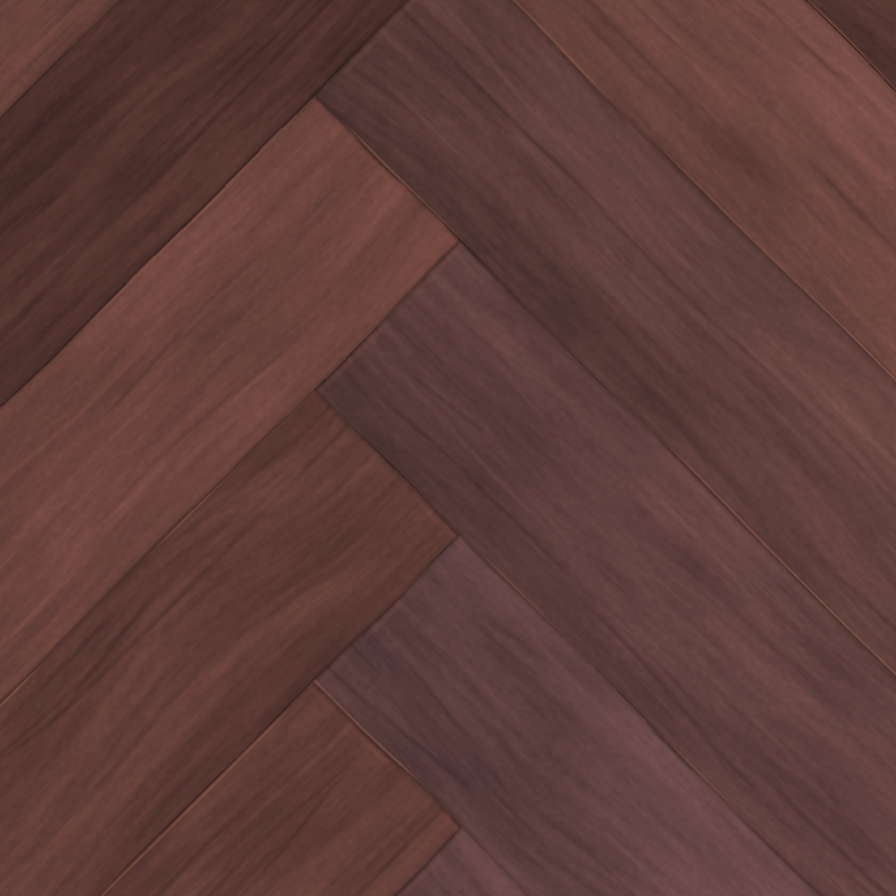
A three.js fragment shader for this texture:

```glsl
varying vec2 vUv;

const float CELL = 0.327;        // diagonal spacing of the planks
const float PLANK_LENGTH = 4.0;  // in plank widths
const float TO_CANVAS = CELL * 0.70711;

float hash(vec2 p) {
  vec3 q = fract(p.xyx * vec3(0.1031, 0.1030, 0.0973));
  q += dot(q, q.yzx + 33.33);
  return fract((q.x + q.y) * q.z);
}

float noise(vec2 p) {
  vec2 cell = floor(p);
  vec2 f = fract(p);
  f = f * f * (3.0 - 2.0 * f);
  float low = mix(hash(cell), hash(cell + vec2(1.0, 0.0)), f.x);
  float high = mix(hash(cell + vec2(0.0, 1.0)), hash(cell + vec2(1.0)), f.x);
  return mix(low, high, f.y);
}

float fbm(vec2 p) {
  float sum = 0.0;
  float weight = 0.5;
  for (int i = 0; i < 4; i++) {
    sum += weight * noise(p);
    p = p * 2.03 + 17.0;
    weight *= 0.5;
  }
  return sum / 0.9375;
}

float line(float d, float halfWidth, float soft) {
  return 1.0 - smoothstep(halfWidth, halfWidth + soft, abs(d));
}

// Signed light variation of the wood; x runs along the plank, y across it
float woodGrain(vec2 p, float seed) {
  vec2 q = p + seed * vec2(7.3, 3.1);
  q.y += 0.16 * (noise(q * vec2(0.9, 1.6)) - 0.5);
  float bands = fbm(q * vec2(0.7, 7.0)) - 0.5;
  float fibres = fbm(q * vec2(2.6, 28.0) + 40.0) - 0.5;
  float pores = noise(q * vec2(20.0, 80.0)) - 0.5;
  float blotches = fbm(q * vec2(1.3, 2.2) + 80.0) - 0.5;
  return 0.24 * bands + 0.22 * fibres + 0.06 * pores + 0.23 * blotches;
}

// Thin broken growth lines: dark ones positive, pale ones negative
float veins(vec2 p, float seed) {
  float sum = 0.0;
  for (int i = 0; i < 7; i++) {
    float id = float(i) + seed * 5.0;
    float centre = 0.06 + 0.88 * hash(vec2(id, 9.0));
    centre += 0.10 * (noise(vec2(p.x * 1.1, id * 4.7)) - 0.5);
    float strength = smoothstep(0.4, 0.8, noise(vec2(p.x * 1.9, id * 8.3)));
    float direction = mix(1.0, -0.7, step(3.5, float(i)));
    sum += direction * strength * line(p.y - centre, 0.002, 0.018);
  }
  return sum;
}

vec3 plankColor(vec2 p, float row, float leaning, float seed) {
  vec3 warmBrown = vec3(0.385, 0.243, 0.219);
  vec3 plumBrown = vec3(0.368, 0.247, 0.233);
  vec3 violetTint = vec3(0.0, 0.003, 0.018);
  float violet = leaning * smoothstep(-2.2, -4.0, row);
  float sunned = leaning * smoothstep(-2.0, -1.0, row);
  float tone = -cos(2.5 * row) * (1.0 - 0.9 * violet);
  vec3 color = mix(warmBrown, plumBrown, leaning * (1.0 - 0.7 * sunned));
  color += violetTint * violet;

  float light = 1.0 + 0.10 * tone - 0.11 * smoothstep(-0.4, -1.0, tone);
  float slope = 0.13 * (p.y - 0.5) + 0.045 * (p.x - 1.3);
  light += leaning * slope + woodGrain(p, seed);
  light -= 0.11 * veins(p, seed);
  return color * light;
}

// Uneven soft joint, with a worn bevel that comes and goes along it
vec3 addJoints(vec3 color, vec2 p, float seed) {
  float side = min(p.y, 1.0 - p.y) * TO_CANVAS;
  float end = min(p.x, PLANK_LENGTH - p.x) * TO_CANVAS;
  float edge = min(side, end);
  float wear = noise(vec2(p.x * 2.3, seed * 11.0));
  float patchy = smoothstep(0.25, 0.75, noise(p * vec2(3.1, 5.0) + seed));
  float shade = line(edge, 0.0002, 0.008);
  float joint = line(edge, 0.0002, 0.0034);
  float bevel = line(p.y * TO_CANVAS - 0.0025, 0.0002, 0.0021);
  float endBevel = line(end - 0.006, 0.0005, 0.0045);
  color *= 1.0 - 0.08 * shade - (0.04 + 0.15 * patchy) * joint;
  vec3 wornEdge = vec3(0.53, 0.34, 0.265);
  float shine = smoothstep(0.3, 0.8, wear);
  color = mix(color, wornEdge, 0.65 * bevel * shine);
  return mix(color, wornEdge, 0.20 * endBevel * patchy);
}

void main() {
  // Diagonal axes from the corner of one plank, slightly uneven
  vec2 corner = vec2(0.350, 0.893);
  vec2 d = vUv - corner;
  d += 0.005 * (vec2(noise(vUv * 8.0), noise(vUv * 8.0 + 30.0)) - 0.5);
  vec2 grid = vec2(d.x + d.y, d.x - d.y) / CELL;
  vec2 row = floor(grid);

  // Long alternating runs form the herringbone
  float period = 2.0 * PLANK_LENGTH;
  float rightAlong = mod(row.x + grid.y, period);
  float leftAlong = period - mod(row.y + grid.x, period);
  float leaning = 1.0 - step(PLANK_LENGTH, rightAlong);
  vec2 leftPoint = vec2(leftAlong, fract(grid.y));
  vec2 rightPoint = vec2(rightAlong, fract(grid.x));
  vec2 plank = mix(leftPoint, rightPoint, leaning);
  float toneRow = mix(row.y + 1.0, row.x - 2.0, leaning);
  float run = floor((row.x + row.y) / period);
  float seed = 1.0 + 9.0 * hash(vec2(toneRow + 31.0 * leaning, run + 5.0));

  vec3 color = plankColor(plank, toneRow, leaning, seed);
  color = addJoints(color, plank, seed);
  color *= 1.0 + 0.06 * (noise(vUv * 210.0) - 0.5);
  gl_FragColor = vec4(color, 1.0);
}
```
